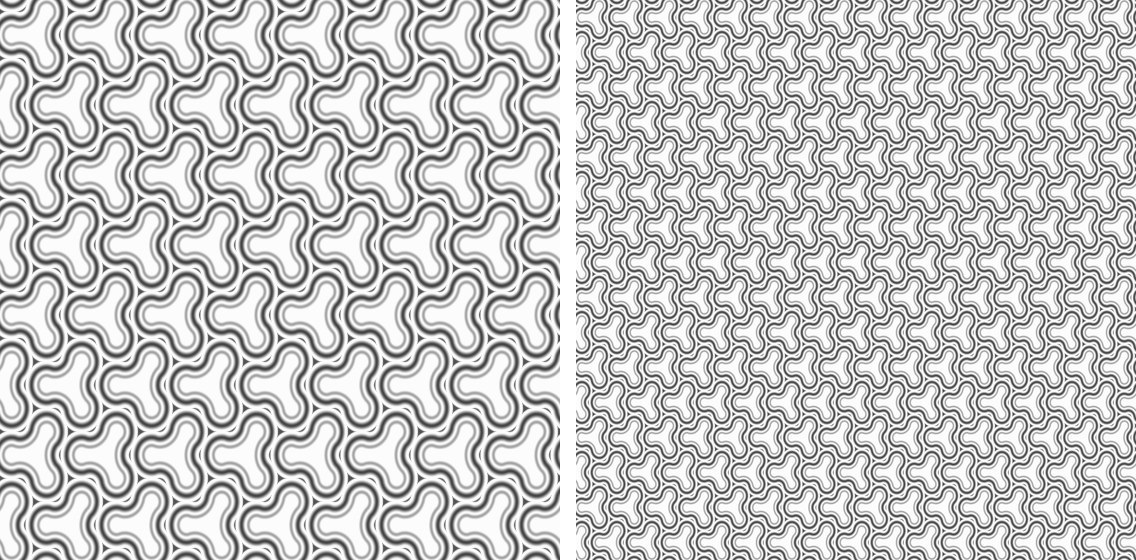
Left: one tile. Right: repeated 2 by 2.
Write a WebGL 2 fragment shader that draws this pattern.

```glsl
#version 300 es
precision highp float;

uniform vec2 u_resolution;
out vec4 fragColor;

// Distance from the core of a three-lobed shape: convex arcs around
// the lobes, joined by concave arcs around hollows between them
float tripodDistance(vec2 p) {
    const float third = 2.0943951;
    float angle = mod(atan(p.y, p.x) + 0.5 * third, third) - 0.5 * third;
    p = length(p) * vec2(cos(angle), abs(sin(angle)));

    vec2 lobe = vec2(0.1667, 0.2887);
    vec2 hollow = vec2(0.43, 0.0);
    vec2 span = hollow - lobe;
    vec2 toPoint = p - lobe;
    bool inHollow = span.x * toPoint.y - span.y * toPoint.x < 0.0;
    return inHollow ? length(span) - distance(p, hollow) : length(toPoint);
}

// Soft line, 1 at its centre and 0 at halfWidth
float softLine(float d, float centre, float halfWidth) {
    return 1.0 - smoothstep(0.0, halfWidth, abs(d - centre));
}

void main() {
    vec2 grid = gl_FragCoord.xy / u_resolution * 8.0;

    // Nearest shape among staggered rows, squeezed to a regular hex lattice
    float d = 1.0;
    for (int i = -1; i <= 1; i++) {
        float row = floor(grid.y) + float(i);
        float x = fract(grid.x - 0.5 * mod(row, 2.0));
        float y = (grid.y - row - 0.5) * 0.866;
        d = min(d, tripodDistance(vec2(x, y)));
        d = min(d, tripodDistance(vec2(x - 1.0, y)));
    }

    // Dark outline, pale inner line and small spots in the gaps
    float gray = 0.99;
    gray -= 0.73 * softLine(d, 0.2165, 0.06);
    gray -= 0.36 * softLine(d, 0.118, 0.038);
    float aa = 4.0 / min(u_resolution.x, u_resolution.y);
    gray = mix(gray, 0.32, smoothstep(0.298 - aa, 0.31 + aa, d));

    fragColor = vec4(vec3(gray), 1.0);
}
```
